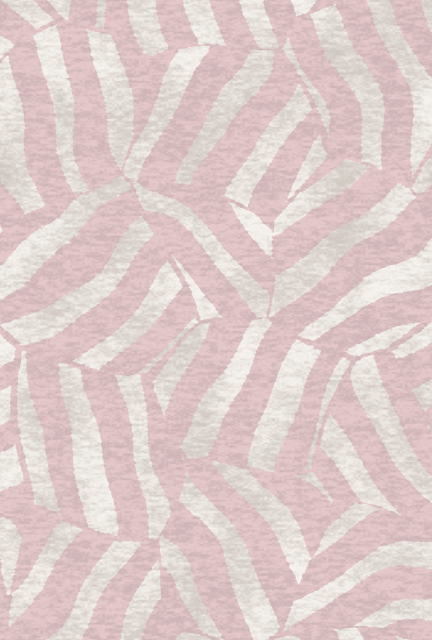
A Shadertoy shader for this pattern:

```glsl
const float CELL_SIZE = 0.235;
const float STRIPE_PERIOD = 0.088;

const vec3 PINK_SHADE = vec3(0.81, 0.71, 0.72);
const vec3 PINK_LIGHT = vec3(0.90, 0.785, 0.79);
const vec3 CREAM_SHADE = vec3(0.82, 0.785, 0.76);
const vec3 CREAM_LIGHT = vec3(0.96, 0.95, 0.93);

float hash(vec2 p) {
    vec3 q = fract(p.xyx * vec3(0.1031, 0.1030, 0.0973));
    q += dot(q, q.yzx + 33.33);
    return fract((q.x + q.y) * q.z);
}

vec2 hash2(vec2 p) {
    return vec2(hash(p + 3.7), hash(p + 71.3));
}

float noise(vec2 p) {
    vec2 i = floor(p), f = fract(p);
    f = f * f * (3.0 - 2.0 * f);
    vec2 e = vec2(1.0, 0.0);
    return mix(mix(hash(i), hash(i + e.xy), f.x),
               mix(hash(i + e.yx), hash(i + e.xx), f.x), f.y);
}

vec2 cellPoint(vec2 id) {
    return id + 0.12 + 0.76 * hash2(id);
}

// Cellular patches: xy = cell id, z = distance to the nearest border
vec3 patches(vec2 p) {
    vec2 base = floor(p), id = base;
    float nearest = 1e3;
    for (int y = -1; y <= 1; y++)
    for (int x = -1; x <= 1; x++) {
        vec2 c = base + vec2(x, y);
        float d = length(cellPoint(c) - p);
        if (d < nearest) { nearest = d; id = c; }
    }
    vec2 own = cellPoint(id) - p;
    float border = 1e3;
    for (int y = -2; y <= 2; y++)
    for (int x = -2; x <= 2; x++) {
        vec2 other = cellPoint(id + vec2(x, y)) - p;
        vec2 gap = other - own;
        if (dot(gap, gap) > 1e-5)
            border = min(border, dot(0.5 * (own + other), normalize(gap)));
    }
    return vec3(id, border);
}

// Signed inside distance of the bent, tapering bands of one patch
float bands(vec2 p, vec2 id, float border) {
    float side = mod(id.x + id.y, 2.0) < 0.5 ? 1.0 : -1.0;
    float angle = side * mix(0.12, 1.15, hash(id + 19.0)) + 0.12;
    float c = cos(angle), s = sin(angle);
    vec2 q = vec2(c * p.x - s * p.y, s * p.x + c * p.y);
    float seed = 6.28 * hash(id + 43.0);

    float u = q.x / STRIPE_PERIOD + seed;
    u += 0.13 * sin(q.y * 17.0 + seed) + 0.04 * sin(q.y * 43.0 + 2.0 * seed);
    float k = floor(u);
    float rnd = hash(vec2(k, seed * 31.0));
    float halfWidth = 0.18 + 0.08 * rnd
                    + 0.045 * sin(q.y * 15.0 + 6.28 * rnd);
    float body = (halfWidth - abs(fract(u) - 0.5)) * STRIPE_PERIOD;
    return min(body, border - 0.006 * rnd);
}

// Fine irregular threads running across the canvas
float weave(vec2 p) {
    float threads = noise(p * vec2(75.0, 235.0));
    float tufts = noise(p * vec2(260.0, 390.0) + 17.0);
    return 0.55 * threads + 0.45 * tufts;
}

void mainImage(out vec4 fragColor, in vec2 fragCoord) {
    vec2 p = fragCoord / iResolution.y;
    float pixel = 1.0 / iResolution.y;
    float grain = weave(p);

    // Gently wavy patches with a slightly ragged pile edge
    vec2 bent = p + 0.011 * sin(p.yx * vec2(19.0, 23.0) + vec2(1.0, 4.0));
    vec3 cell = patches(bent / CELL_SIZE);
    float d = bands(bent, cell.xy, cell.z * CELL_SIZE);
    d += 0.0035 * (grain - 0.5);
    float soft = max(0.0011, 0.75 * pixel);
    float mask = smoothstep(-soft, soft, d);

    // Ground with faint long streaks, bands with worn areas
    float streak = noise(p * vec2(7.0, 55.0) + 5.0);
    float worn = noise(p * vec2(13.0, 11.0) + 31.0);
    float pinkTone = smoothstep(0.08, 0.82, grain + 0.22 * (streak - 0.5));
    float creamTone = smoothstep(0.1, 0.9, 0.6 * grain + 0.5 * worn - 0.03);
    vec3 pink = mix(PINK_SHADE, PINK_LIGHT, pinkTone);
    vec3 cream = mix(CREAM_SHADE, CREAM_LIGHT, creamTone);

    fragColor = vec4(mix(pink, cream, mask), 1.0);
}
```
